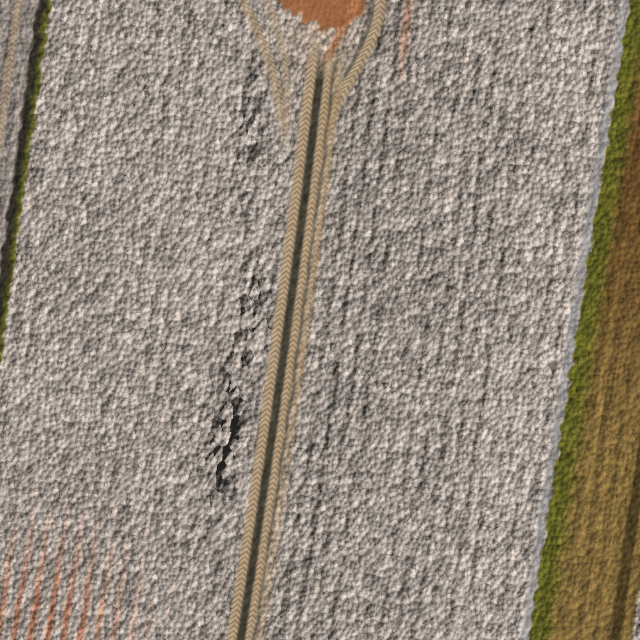
A Shadertoy shader for this texture:

```glsl
// Aerial view of a ploughed grey field with a rutted lane, a bare clearing and grassy margins.
#define CLOD_SCALE 125.0
#define CLOD_RELIEF 0.34
#define ROW_SPACING 0.026
#define ROW_DEPTH 0.15
#define TREAD_RATE 760.0
#define SOIL_TINT vec3(1.065, 1.0, 0.945)
#define TAN_SOIL vec3(0.68, 0.58, 0.45)
#define RUT_SHADE vec3(0.23, 0.22, 0.18)
#define CLAY vec3(0.61, 0.40, 0.27)
#define GRASS vec3(0.36, 0.36, 0.14)
#define STUBBLE vec3(0.39, 0.29, 0.16)

float hash(vec2 p) {
    vec3 q = fract(vec3(p.xyx) * 0.1031);
    q += dot(q, q.yzx + 33.33);
    return fract((q.x + q.y) * q.z);
}

// Cellular noise: distance to the nearest seed, and that cell's tone
vec2 cells(vec2 p) {
    vec2 base = floor(p), nearest = vec2(9.0, 0.0);
    for (int j = -1; j <= 1; j++)
    for (int i = -1; i <= 1; i++) {
        vec2 id = base + vec2(i, j);
        float d = length(id + vec2(hash(id), hash(id + 57.3)) - p);
        if (d < nearest.x) nearest = vec2(d, hash(id + 19.7));
    }
    return nearest;
}

// Sunlit relief of clods, centred on zero
float relief(vec2 p) {
    vec2 here = cells(p);
    return cells(p + vec2(0.36, -0.30)).x - here.x + 0.55 * (here.y - 0.5);
}

// Layered sines, about -1 to 1
float drift(vec2 p) {
    return 0.5 * sin(p.x + 1.7 * sin(p.y * 0.8)) + 0.3 * sin(p.y * 1.9 + p.x * 1.3)
         + 0.2 * sin(p.x * 3.7 - p.y * 2.3);
}

float band(float d, float halfWidth) {
    float soft = 0.0015 + 1.0 / iResolution.y;
    return 1.0 - smoothstep(halfWidth - soft, halfWidth + soft, abs(d));
}

float blob(vec2 p, vec2 centre, vec2 size) {
    vec2 q = (p - centre) / size;
    return exp(-dot(q, q));
}

// Pale wheel track with chevron tread marks
vec3 wheelTrack(vec3 col, float d, float halfWidth, float y, float amount) {
    float tread = sin(TREAD_RATE * (y + 0.9 * abs(d)));
    vec3 track = TAN_SOIL * (1.0 + 0.15 * tread - 9.0 * max(d, 0.0));
    return mix(col, track, band(d, halfWidth) * amount);
}

void mainImage(out vec4 fragColor, in vec2 fragCoord) {
    vec2 uv = fragCoord / iResolution.xy;
    float x = uv.x, y = uv.y;
    float lane = x - (0.376 + 0.160 * y - 0.022 * y * y);
    float right = x - (0.826 + 0.148 * y + 0.011 * y * y);
    float left = x - (0.14 * y - 0.059);
    float rightField = smoothstep(-0.02, 0.08, lane);
    vec2 along = vec2(lane, y);

    // Clods, fine and coarse
    float fine = relief(vec2(lane, y * 0.85) * CLOD_SCALE);
    float coarse = relief(vec2(lane, y * 0.6) * CLOD_SCALE * 0.5 + 31.0);
    float grain = cells(uv * CLOD_SCALE * 2.1).y - 0.5;
    float rough = CLOD_RELIEF * (fine + 0.4 * coarse) + 0.13 * grain;

    // Furrows: dark on the right, pale ridges on the left
    float wander = 0.0022 * drift(along * vec2(90, 45));
    float row = (lane - 0.009 + wander) / ROW_SPACING;
    float rowId = floor(row + 0.5);
    float rowLine = exp(-pow((row - rowId) * 5.5, 2.0));
    float broken = 0.65 + 0.35 * drift(vec2(rowId * 7.0, y * 38.0));
    float depth = ROW_DEPTH * broken * (0.5 + hash(vec2(rowId, 4)));
    float nearLane = 1.0 + 0.8 * exp(-max(lane, 0.0) * 12.0);
    float tone = 0.555 + 0.035 * rightField + 0.018 * drift(uv * 9.0) + rough;
    tone += rowLine * depth * mix(0.55, -nearLane, rightField);
    tone += 0.035 * smoothstep(0.2, 0.42, lane);

    // Shaded hollows beside the lane
    float hollow = blob(along, vec2(-0.072, 0.31), vec2(0.022, 0.10))
                 + 0.6 * blob(along, vec2(-0.058, 0.52), vec2(0.03, 0.08))
                 + 0.5 * blob(along, vec2(-0.10, 0.80), vec2(0.02, 0.09));
    tone -= hollow * 0.55 * smoothstep(-0.02, 0.25, -coarse);
    vec3 col = SOIL_TINT * clamp(tone, 0.13, 0.88);

    // Rusty residue
    float rust = blob(uv, vec2(0.07, 0.02), vec2(0.13)) * rowLine
               + 0.6 * blob(along, vec2(0.125, 0.96), vec2(0.007, 0.08));
    col *= mix(vec3(1), vec3(0.95, 0.70, 0.58), min(rust * 1.2, 1.0));

    // Bare clearing and its scuffed apron
    float apron = blob(uv, vec2(0.505, 0.96), vec2(0.065, 0.09));
    col = mix(col, vec3(0.72, 0.63, 0.54) * (1.0 + rough), 0.55 * apron);
    float clearing = length((uv - vec2(0.507, 1.01)) / vec2(0.066, 0.054));
    clearing += 0.25 * coarse + 0.08 * drift(uv * 70.0);
    col = mix(col, CLAY * (1.0 + 0.45 * rough), 1.0 - smoothstep(0.88, 1.08, clearing));
    float streak = band(x - 0.058 - 0.5 * y, 0.007) * smoothstep(0.88, 0.92, y);
    col = mix(col, CLAY * (1.1 + rough), 0.7 * streak);

    // Curving tracks round the clearing
    float bend = (y - 0.766) / 0.234;
    float leftTurn = x - 0.443 + 0.065 * bend * bend;
    float leftOn = smoothstep(0.76, 0.84, y) * 0.6;
    col = wheelTrack(col, leftTurn, 0.008, y, leftOn);
    col = wheelTrack(col, leftTurn - 0.04 * bend, 0.006, y, leftOn * 0.7);
    float rightTurn = x - 0.495 - 0.10 * smoothstep(0.74, 1.0, y);
    float rightOn = smoothstep(0.70, 0.78, y);
    col = mix(col, RUT_SHADE * 1.3, 0.6 * rightOn * band(rightTurn + 0.012, 0.004));
    col = wheelTrack(col, rightTurn, 0.009, y, rightOn * 0.8);

    // Straight lane: warm verge, tyre ridges and shaded ruts
    float laneOn = 1.0 - smoothstep(0.87, 0.93, y);
    col = mix(col, TAN_SOIL * (0.95 + rough), 0.5 * laneOn * band(lane - 0.014, 0.022));
    col = wheelTrack(col, lane + 0.0135, 0.0085, y, 0.85 - 0.85 * smoothstep(0.89, 0.95, y));
    col = wheelTrack(col, lane - 0.0125, 0.0065, y, 0.8 * laneOn);
    col = wheelTrack(col, lane - 0.029, 0.004, y, 0.6 * laneOn * smoothstep(0.2, 0.5, y));
    col = mix(col, RUT_SHADE * (1.0 + 0.7 * rough), 0.93 * laneOn * band(lane, 0.0062));
    col = mix(col, RUT_SHADE * 1.25, 0.65 * laneOn * band(lane - 0.0215 + wander, 0.002));

    // Right margin: pale lip, ragged grass, striped stubble
    float ragged = right + 0.004 * (drift(uv * vec2(40, 110)) + coarse);
    col = mix(col, vec3(0.59) * (1.0 + 0.4 * rough), 0.65 * band(right + 0.006, 0.007));
    vec3 dry = mix(vec3(0.49, 0.40, 0.23), STUBBLE, smoothstep(0.25, 0.75, y));
    dry *= 1.0 + 0.16 * drift(vec2(right * 230.0, y * 5.0)) + 1.1 * rough;
    vec3 grass = GRASS * (1.0 + 1.4 * rough);
    vec3 margin = mix(grass, dry, smoothstep(0.018, 0.046, ragged + 0.006 * fine));
    margin *= 1.0 - 0.4 * band(right - 0.135, 0.009);
    margin = mix(margin, SOIL_TINT * (0.5 + rough), smoothstep(0.157, 0.164, right));
    col = mix(col, margin, smoothstep(-0.001, 0.004, ragged));

    // Left margin: dark weeds, then a rutted earth track
    float weeds = left + 0.003 * (drift(uv * vec2(50, 120)) + coarse);
    float ruts = drift(vec2(left * 260.0, y * 3.0));
    vec3 earth = SOIL_TINT * (0.5 + 0.08 * ruts + 0.65 * rough);
    earth = wheelTrack(earth, left + 0.052, 0.006, y, 0.55);
    vec3 weedCol = mix(RUT_SHADE * 0.85, GRASS, smoothstep(-0.014, -0.002, weeds));
    earth = mix(earth, weedCol * (1.0 + 1.3 * rough), smoothstep(-0.025, -0.018, weeds));
    col = mix(earth, col, smoothstep(-0.004, 0.002, weeds));

    fragColor = vec4(clamp(col, 0.0, 1.0), 1.0);
}
```
